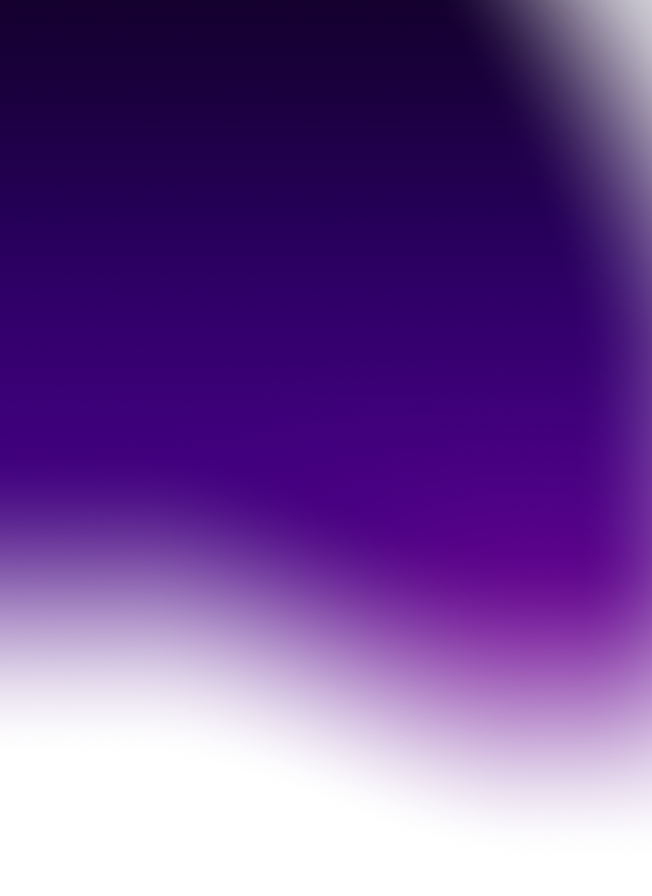
Write a WebGL 2 fragment shader that draws this background.

```glsl
#version 300 es
precision highp float;
// Soft colour field: a vertical indigo-to-violet ramp with a magenta bloom,
// fading to white along a curved lower front and to pale grey in a glow
// that leans in from the upper right. Built from smoothstep blends.
uniform vec2 u_resolution;
out vec4 fragColor;

float hash(vec2 p) {
  return fract(sin(dot(p, vec2(12.99, 78.23))) * 43758.5);
}

// Purple body, darkest at the top; depth runs from 0 (top) to 1 (bottom).
vec3 violetRamp(float x, float depth) {
  vec3 night = vec3(0.075, 0.0, 0.175);
  vec3 indigo = vec3(0.155, 0.0, 0.365);
  vec3 violet = vec3(0.255, 0.0, 0.495);
  vec3 magenta = vec3(0.42, 0.02, 0.57);
  vec3 color = mix(night, indigo, smoothstep(-0.06, 0.34, depth));
  color = mix(color, violet, smoothstep(0.2, 0.56, depth));
  vec2 offset = (vec2(x, depth) - vec2(0.82, 0.74)) / vec2(0.36, 0.17);
  return mix(color, magenta, exp(-dot(offset, offset)));
}

// White front whose edge sinks towards the right.
float lowerFade(float x, float depth) {
  float front = 0.657 + 0.115 * smoothstep(0.2, 0.82, x);
  return smoothstep(front - 0.16, front + 0.19, depth);
}

// Side glow, widest at the top and narrowing to a thin rim.
float sideGlow(float x, float depth) {
  float rim = 1.07 - 0.22 * pow(max(1.0 - depth / 0.4, 0.0), 1.5);
  return smoothstep(rim - 0.19, rim + 0.19, x);
}

void main() {
  vec2 uv = gl_FragCoord.xy / u_resolution;
  float depth = 1.0 - uv.y;
  vec3 color = violetRamp(uv.x, depth);

  vec3 paleGrey = vec3(0.83, 0.82, 0.85);
  vec3 paleLilac = vec3(0.88, 0.76, 0.92);
  vec3 glowColor = mix(paleGrey, paleLilac, smoothstep(0.1, 0.65, depth));
  color = mix(color, glowColor, sideGlow(uv.x, depth));
  color = mix(color, vec3(1.0), lowerFade(uv.x, depth));

  // Slight dither hides banding in the long ramps.
  color += (hash(gl_FragCoord.xy) - 0.5) / 255.0;
  fragColor = vec4(color, 1.0);
}
```
